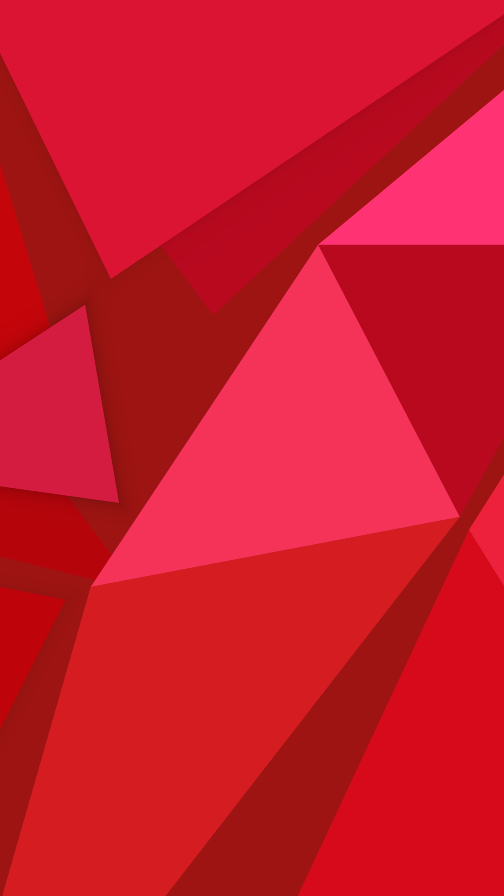
Give the GLSL for this background, as a Shadertoy shader.

```glsl
// Overlapping flat red and pink paper facets on a dark brick-red ground.
// Each facet is a convex polygon built from half-plane distances, painted
// back to front with smooth edges; the raised ones cast a soft shadow.

#define GRID vec2(9.0, 16.0)
#define SHADOW_WIDTH 0.14
#define SHADOW_HIGH 0.16
#define SHADOW_LOW 0.06
#define GROUND vec3(0.62, 0.08, 0.07)
#define CRIMSON vec3(0.86, 0.08, 0.20)
#define WINE vec3(0.72, 0.035, 0.12)
#define ROSE vec3(0.96, 0.195, 0.34)
#define HOT_PINK vec3(1.00, 0.20, 0.45)
#define SCARLET vec3(0.83, 0.11, 0.13)

float cross2(vec2 a, vec2 b) { return a.x * b.y - a.y * b.x; }

// Signed distance to the line through a and b
float edgeDist(vec2 p, vec2 a, vec2 b) {
    return cross2(p - a, normalize(b - a));
}

// Convex quad, either winding; negative inside
float quad(vec2 p, vec2 a, vec2 b, vec2 c, vec2 d) {
    float winding = sign(cross2(b - a, c - b));
    return max(max(winding * edgeDist(p, a, b), winding * edgeDist(p, b, c)),
               max(winding * edgeDist(p, c, d), winding * edgeDist(p, d, a)));
}

float tri(vec2 p, vec2 a, vec2 b, vec2 c) {
    return quad(p, a, b, c, 0.5 * (c + a));
}

// Lay a facet over the colour, darkening what lies just outside it
void paint(inout vec3 col, vec3 tint, float d, float shadow, float pixel) {
    col *= 1.0 - shadow * exp(-max(d, 0.0) / SHADOW_WIDTH);
    col = mix(tint, col, smoothstep(-0.5 * pixel, 0.5 * pixel, d));
}

void mainImage(out vec4 fragColor, in vec2 fragCoord) {
    vec2 p = fragCoord / iResolution.xy * GRID;
    float px = max(GRID.x / iResolution.x, GRID.y / iResolution.y);
    vec3 col = GROUND;

    // Left edge: three red slivers beneath a raised facet
    paint(col, vec3(0.77, 0.02, 0.04),
          tri(p, vec2(-0.21, 13.77), vec2(0.96, 9.94), vec2(-0.21, 9.33)), 0.0, px);
    paint(col, vec3(0.71, 0.02, 0.045),
          quad(p, vec2(-0.83, 6.27), vec2(2.47, 5.45), vec2(0.875, 7.58), vec2(-0.83, 7.58)), 0.0, px);
    paint(col, vec3(0.75, 0.01, 0.045),
          tri(p, vec2(-0.42, 5.60), vec2(1.17, 5.29), vec2(-0.42, 2.15)), SHADOW_LOW, px);
    paint(col, vec3(0.83, 0.11, 0.25),
          quad(p, vec2(1.52, 10.56), vec2(2.125, 7.02), vec2(-0.42, 7.375), vec2(-0.42, 9.29)), SHADOW_HIGH, px);

    // Top: wine band under the large crimson wedge
    paint(col, WINE,
          quad(p, vec2(2.58, 12.0), vec2(9.58, 16.5), vec2(9.58, 15.75), vec2(3.81, 10.375)), 0.0, px);
    paint(col, CRIMSON,
          tri(p, vec2(1.98, 11.02), vec2(-1.23, 17.56), vec2(12.5, 18.10)), SHADOW_LOW, px);

    // Centre: facets sharing the corners of the rose triangle
    vec2 peak = vec2(5.68, 11.63), heel = vec2(8.21, 6.77), toe = vec2(1.62, 5.52);
    paint(col, WINE, quad(p, peak, vec2(9.58, 11.63), vec2(9.58, 9.23), heel), 0.0, px);
    paint(col, HOT_PINK, tri(p, peak, vec2(9.58, 14.88), vec2(9.58, 11.63)), 0.0, px);
    paint(col, SCARLET, quad(p, toe, heel, vec2(2.63, -0.42), vec2(-0.08, -0.42)), 0.0, px);
    paint(col, ROSE, tri(p, peak, heel, toe), 0.0, px);

    // Lower right: two facets meeting at one tip
    vec2 tip = vec2(8.375, 6.54);
    paint(col, vec3(0.84, 0.04, 0.10),
          quad(p, tip, vec2(9.58, 4.60), vec2(9.58, -0.42), vec2(5.12, -0.42)), 0.0, px);
    paint(col, vec3(0.93, 0.13, 0.23),
          tri(p, tip, vec2(9.58, 8.44), vec2(9.58, 4.60)), 0.0, px);

    fragColor = vec4(col, 1.0);
}
```
